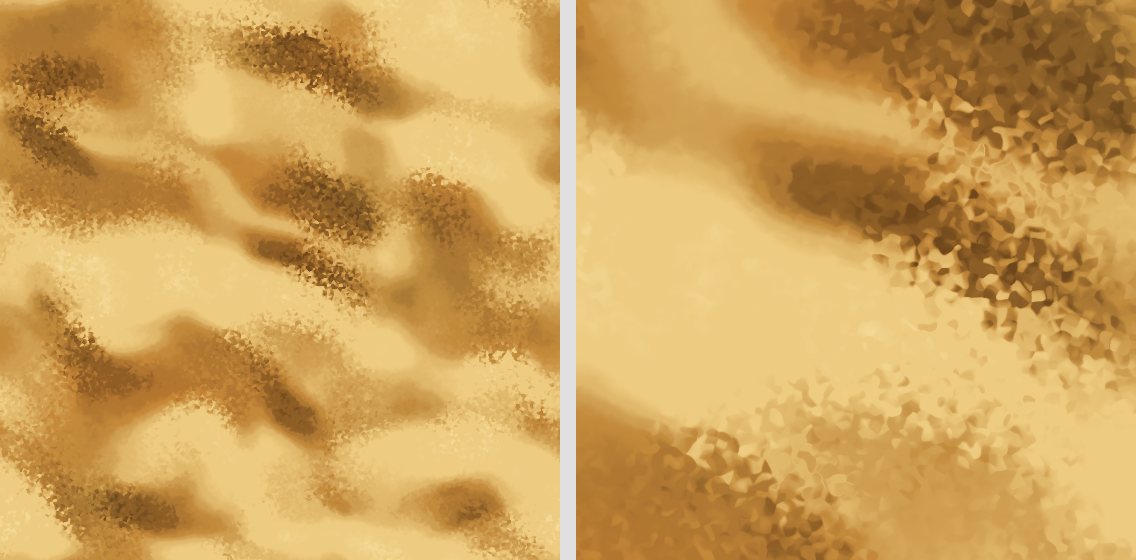
Left: the whole. Right: its middle third, enlarged.
Reproduce this texture procedurally as a Shadertoy shader.

```glsl
const float TAU = 6.2831853;

// Random triple for a lattice cell that wraps after a whole period
vec3 hashCell(vec2 cell, vec2 period, float seed) {
    uvec3 v = uvec3(vec3(floor(mod(cell + 0.5, period)), seed));
    v = v * 1664525u + 1013904223u;
    v.x += v.y * v.z; v.y += v.z * v.x; v.z += v.x * v.y;
    v ^= v >> 16u;
    v.x += v.y * v.z; v.y += v.z * v.x; v.z += v.x * v.y;
    return vec3(v & 65535u) / 65535.0;
}

// Each horizontal wrap also steps back by the shear, so tilted lattices tile
float cornerSlope(vec2 cell, vec2 toCorner, vec2 period, float shear, float seed) {
    cell.y -= shear * floor((cell.x + 0.5) / period.x);
    float angle = TAU * hashCell(cell, period, seed).x;
    return dot(vec2(cos(angle), sin(angle)), toCorner);
}

// Periodic gradient noise, roughly -0.7 to 0.7
float gradientNoise(vec2 p, vec2 period, float shear, float seed) {
    vec2 c = floor(p), f = p - c, e = vec2(1, 0);
    vec2 w = f * f * f * (f * (f * 6.0 - 15.0) + 10.0);
    float low = mix(cornerSlope(c, f, period, shear, seed),
                    cornerSlope(c + e.xy, f - e.xy, period, shear, seed), w.x);
    float high = mix(cornerSlope(c + e.yx, f - e.yx, period, shear, seed),
                     cornerSlope(c + e.xx, f - e.xx, period, shear, seed), w.x);
    return mix(low, high, w.y);
}

float tiledNoise(vec2 uv, float repeats, float seed) {
    return gradientNoise(uv * repeats, vec2(repeats), 0.0, seed);
}

float bandNoise(vec2 uv, vec2 repeats, float shear, float seed) {
    return gradientNoise(uv * repeats + vec2(0.0, shear * uv.x), repeats, shear, seed);
}

vec2 warp(vec2 uv, float repeats, float amount, float seed) {
    return uv + amount * vec2(tiledNoise(uv, repeats, seed),
                              tiledNoise(uv, repeats, seed + 1.0));
}

// Broad drifts: 0 is ochre hollow, 1 is pale sand
float sandDrifts(vec2 uv) {
    float drift = bandNoise(uv, vec2(3, 6), 2.0, 11.0)
                + 0.45 * bandNoise(uv, vec2(6, 11), 4.0, 12.0);
    return 0.5 + 0.5 * tanh(4.2 * drift + 0.12);
}

// Scattered tilted ellipses with soft rims
float darkSpots(vec2 uv, vec2 repeats, float seed) {
    vec2 home = floor(uv * repeats);
    float dark = 0.0;
    for (int j = -1; j <= 1; j++)
    for (int i = -1; i <= 1; i++) {
        vec2 cell = home + vec2(i, j);
        vec3 place = hashCell(cell, repeats, seed);
        vec3 shape = hashCell(cell, repeats, seed + 1.0);
        vec2 d = uv - (cell + 0.2 + 0.6 * place.xy) / repeats;
        float tilt = 0.2 + 0.9 * (shape.x - 0.5);
        d = vec2(cos(tilt) * d.x - sin(tilt) * d.y, cos(tilt) * d.y + sin(tilt) * d.x);
        vec2 radius = mix(vec2(0.075, 0.045), vec2(0.14, 0.065), shape.yz);
        float strength = smoothstep(0.05, 0.35, place.z);
        dark = max(dark, strength * (1.0 - smoothstep(0.4, 1.15, length(d / radius))));
    }
    return dark;
}

// Small flecks: each cell holds one random triple, blended at its rim
vec3 sprayGrains(vec2 uv, float repeats, float seed) {
    vec2 p = uv * repeats, home = floor(p);
    vec4 sum = vec4(0.0);
    for (int j = -1; j <= 1; j++)
    for (int i = -1; i <= 1; i++) {
        vec2 cell = home + vec2(i, j);
        vec3 value = hashCell(cell, vec2(repeats), seed);
        vec2 d = p - cell - hashCell(cell, vec2(repeats), seed + 1.0).xy;
        sum += vec4(value, 1.0) * exp(-7.0 * dot(d, d));
    }
    return sum.rgb / sum.a - 0.5;
}

vec3 sandPalette(float tone) {
    vec3 c = mix(vec3(0.43, 0.28, 0.11), vec3(0.55, 0.37, 0.15), smoothstep(-0.14, 0.01, tone));
    c = mix(c, vec3(0.68, 0.47, 0.20), smoothstep(0.04, 0.15, tone));
    c = mix(c, vec3(0.76, 0.54, 0.23), smoothstep(0.17, 0.30, tone));
    c = mix(c, vec3(0.81, 0.62, 0.32), smoothstep(0.31, 0.45, tone));
    c = mix(c, vec3(0.88, 0.72, 0.42), smoothstep(0.45, 0.61, tone));
    c = mix(c, vec3(0.93, 0.80, 0.51), smoothstep(0.62, 0.85, tone));
    return mix(c, vec3(0.97, 0.87, 0.62), smoothstep(0.96, 1.12, tone));
}

void mainImage(out vec4 fragColor, in vec2 fragCoord) {
    vec2 uv = fragCoord / iResolution.xy;

    // Sprayed zones scatter their lookups; the rest stays soft
    vec3 grain = sprayGrains(warp(uv, 110.0, 0.004, 31.0), 190.0, 41.0);
    float clump = tiledNoise(uv, 80.0, 43.0);
    float spray = smoothstep(-0.2, 0.3, tiledNoise(uv, 6.0, 51.0));
    vec2 scattered = uv + (grain.xy + 0.35 * clump) * 0.042 * spray;
    vec2 p = warp(warp(scattered, 4.0, 0.09, 21.0), 11.0, 0.025, 23.0);

    // Drifts, with the spots strongest in their hollows
    float drift = sandDrifts(p);
    float spot = darkSpots(p, vec2(3, 5), 61.0) * mix(1.0, 0.3, smoothstep(0.5, 0.98, drift));
    float tone = mix(mix(0.13, 1.0, drift), -0.01, spot);

    // Flecks and faint brush mottling
    tone += (grain.z + 0.4 * clump) * (0.04 + 0.12 * spray + 0.09 * spot);
    tone += 0.11 * tiledNoise(uv, 14.0, 71.0) + 0.04 * tiledNoise(uv, 50.0, 72.0);

    // Warm and olive shifts in the shaded parts
    float hue = tiledNoise(uv, 5.0, 81.0) * (1.0 - smoothstep(0.2, 0.6, tone));
    vec3 color = sandPalette(tone) * (1.0 + hue * vec3(0.06, -0.03, -0.12));
    fragColor = vec4(color, 1.0);
}
```
